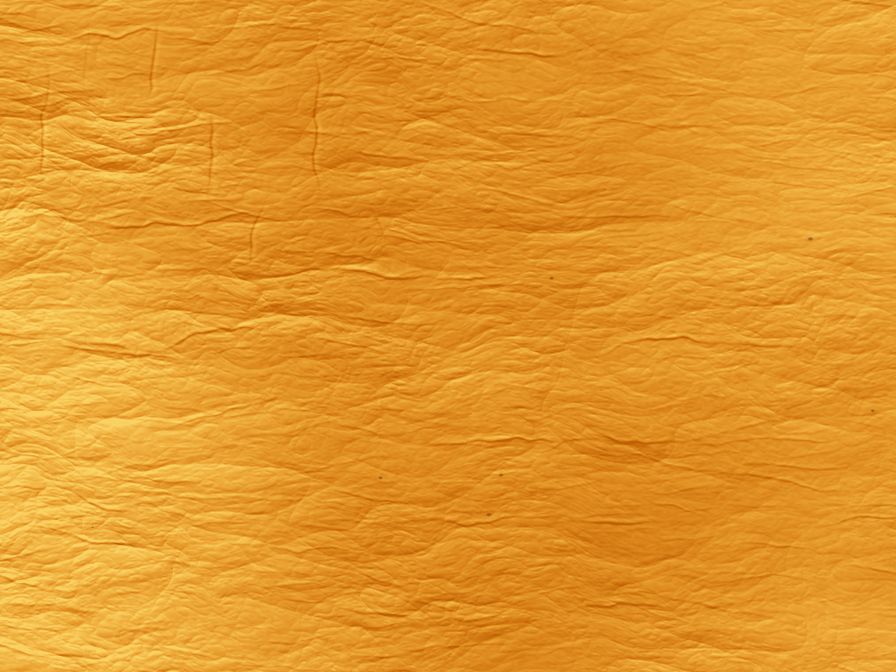
A WebGL 2 fragment shader for this texture:

```glsl
#version 300 es
precision highp float;
// Crumpled amber paper: crisp sideways wrinkles, long creases and a warm glow at the lower left.
uniform vec2 u_resolution;
out vec4 fragColor;

float hash(vec2 p) {
    return fract(sin(dot(p, vec2(127.1, 311.7))) * 43758.5453);
}

float noise(vec2 p) {
    vec2 cell = floor(p), f = fract(p);
    f = f * f * (3.0 - 2.0 * f);
    return mix(mix(hash(cell), hash(cell + vec2(1, 0)), f.x),
               mix(hash(cell + vec2(0, 1)), hash(cell + vec2(1, 1)), f.x), f.y);
}

float fbm(vec2 p) {
    float sum = 0.0, amp = 0.5;
    for (int i = 0; i < 4; i++) {
        sum += amp * noise(p);
        p = mat2(1.6, 1.2, -1.2, 1.6) * p + 7.3;
        amp *= 0.5;
    }
    return sum / 0.9375;
}

float bell(float x) {
    return exp(-x * x);
}

// Height of the sheet: sideways facets parted by sharp, narrow valleys
float crumple(vec2 p) {
    vec2 bend = vec2(noise(p * vec2(3.0, 5.0)), noise(p * vec2(5.0, 6.0) + 31.0)) - 0.5;
    bend += 0.4 * (vec2(noise(p * 17.0 + 5.0), noise(p * 19.0 + 61.0)) - 0.5);
    vec2 q = (p + bend * vec2(0.06, 0.035)) * vec2(5.5, 14.0);
    float height = 0.0, amp = 0.36;
    for (int i = 0; i < 5; i++) {
        height += amp * pow(abs(2.0 * noise(q) - 1.0), 0.6);
        q = mat2(1.6, 1.2, -1.2, 1.6) * q + 13.7;
        amp *= 0.6;
    }
    return height;
}

// Scattered short folds, one per cell, each a dark line with a lit lip
float shortFolds(vec2 p, vec2 size) {
    p.y += 0.014 * (noise(p * vec2(14.0, 9.0)) - 0.5) + 0.006 * (noise(p * 45.0) - 0.5);
    float sum = 0.0;
    for (int i = 0; i < 9; i++) {
        vec2 cell = floor(p / size) + vec2(i % 3 - 1, i / 3 - 1);
        vec2 d = p - (cell + vec2(hash(cell), hash(cell + 41.3))) * size;
        float u = d.x / (size.x * mix(0.3, 0.9, hash(cell + 17.1)));
        float v = d.y - d.x * 0.5 * (hash(cell + 29.7) - 0.5);
        float strength = pow(hash(cell + 53.9), 2.0) * max(0.0, 1.0 - u * u);
        sum += strength * (0.3 * bell((v - 0.0038) / 0.0026) - 0.65 * bell(v / 0.0018));
    }
    return sum;
}

// One long crease along x
float crease(vec2 p, vec2 start, float len, float seed) {
    float u = (p.x - start.x) / len;
    float path = start.y + 0.05 * (noise(vec2(p.x * 5.0, seed)) - 0.5)
               + 0.02 * (noise(vec2(p.x * 17.0, seed + 5.0)) - 0.5)
               + 0.007 * (noise(vec2(p.x * 52.0, seed + 7.0)) - 0.5);
    float d = p.y - path;
    float fade = smoothstep(0.0, 0.25, u) * (1.0 - smoothstep(0.6, 1.0, u));
    fade *= 1.3 * smoothstep(0.15, 0.75, noise(vec2(p.x * 14.0, seed + 9.0)));
    return fade * (0.26 * bell((d - 0.005) / 0.0035) - 0.65 * bell(d / 0.002));
}

void main() {
    vec2 p = gl_FragCoord.xy / u_resolution.y;

    // Broad light and shade
    float tone = 0.43 + 0.62 * (fbm(p * vec2(2.5, 4.5) + 3.0) - 0.5);
    tone += 0.46 * bell(length((p - vec2(0.0, 0.25)) * vec2(2.2, 2.6)));
    tone += 0.12 * (1.0 - smoothstep(0.0, 0.7, p.x));
    tone -= 0.18 * bell(length((p - vec2(0.78, 0.55)) * vec2(2.5, 2.0)));
    tone += 0.1 * smoothstep(0.9, 1.33, p.x);

    // Wrinkles lit from above, stronger on the left and in patches
    float slope = crumple(p) - crumple(p + vec2(-0.0012, 0.003));
    float gain = mix(6.2, 3.8, smoothstep(0.1, 0.9, p.x));
    gain *= 0.55 + 0.9 * noise(p * vec2(5.0, 9.0) + 77.0);
    tone += clamp(slope * gain, -0.6, 0.55);
    float foldGain = mix(1.1, 0.7, smoothstep(0.1, 0.9, p.x));
    tone += foldGain * (shortFolds(p, vec2(0.13, 0.036)) + 0.7 * shortFolds(p + 3.7, vec2(0.07, 0.021)));

    // Long sideways creases, then short upright ones near the upper left
    for (int i = 0; i < 14; i++) {
        float k = float(i);
        vec2 start = vec2(hash(vec2(k, 1.0)) - 0.15, (k + hash(vec2(k, 2.0))) / 14.0);
        tone += crease(p, start, 0.25 + 0.5 * hash(vec2(k, 3.0)), k * 11.3);
    }
    for (int i = 0; i < 7; i++) {
        float k = float(i);
        vec2 start = vec2(0.6 + 0.3 * hash(vec2(k, 4.0)), 0.05 + 0.085 * k);
        tone += 0.5 * crease(p.yx, start, 0.12 + 0.15 * hash(vec2(k, 5.0)), k * 17.1 + 300.4);
    }

    // Fibre grain
    tone += 0.12 * (noise(p * vec2(190.0, 260.0)) - 0.5);

    // Amber ramp from deep orange to pale gold
    tone = clamp(tone, -0.35, 1.2);
    vec3 color = vec3(0.82, 0.47, 0.07) + tone * vec3(0.19, 0.27, 0.17)
               + tone * tone * vec3(-0.05, 0.02, 0.08);

    // Sparse brown specks
    for (int i = 0; i < 7; i++) {
        float k = float(i);
        vec2 d = p - vec2(1.33 * hash(vec2(k, 6.0)), hash(vec2(k, 7.0)));
        float size = mix(0.001, 0.003, hash(vec2(k, 8.0)));
        float speck = 1.0 - smoothstep(0.3, 1.4, length(d * vec2(0.7, 1.0)) / size);
        color = mix(color, vec3(0.45, 0.24, 0.05), 0.6 * speck);
    }
    fragColor = vec4(color, 1.0);
}
```
